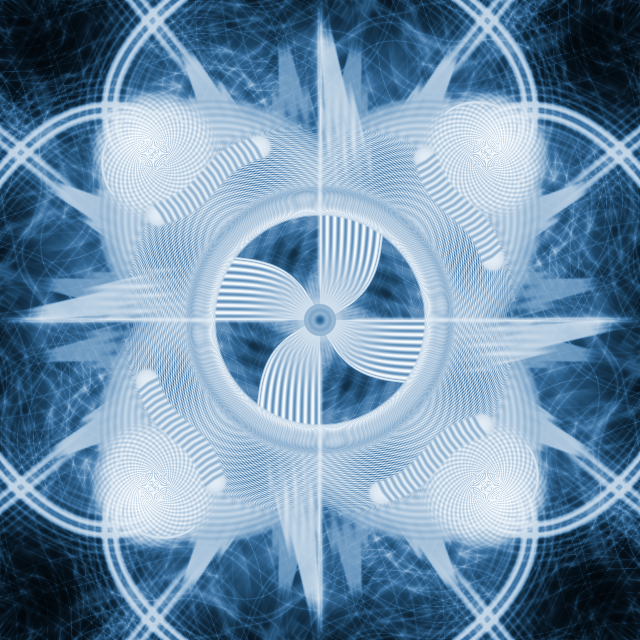
Reproduce this background procedurally as a Shadertoy shader.

```glsl
const float TAU = 6.28318;

float hash(vec2 cell) {
    vec3 h = fract(cell.xyx * 0.1031);
    h += dot(h, h.yzx + 33.33);
    return fract((h.x + h.y) * h.z);
}

float noise(vec2 p) {
    vec2 i = floor(p), f = fract(p);
    f = f * f * (3.0 - 2.0 * f);
    return mix(mix(hash(i), hash(i + vec2(1, 0)), f.x),
               mix(hash(i + vec2(0, 1)), hash(i + vec2(1, 1)), f.x), f.y);
}

float gauss(float d, float width) { return exp(-d * d / (width * width)); }

// Tone 0..1 to the blue scale
vec3 palette(float tone) {
    vec3 ramp[7] = vec3[7](vec3(0.0, 0.01, 0.02), vec3(0.03, 0.09, 0.14),
        vec3(0.11, 0.27, 0.40), vec3(0.23, 0.45, 0.64), vec3(0.49, 0.65, 0.79),
        vec3(0.71, 0.80, 0.88), vec3(0.95, 0.97, 0.99));
    float x = clamp(tone, 0.0, 1.0) * 5.999;
    int i = int(x);
    return mix(ramp[i], ramp[i + 1], fract(x));
}

// Crossed layers of thin curved hairs
float fibers(vec2 p, int layers) {
    float sum = 0.0;
    for (int i = 0; i < layers; i++) {
        float k = float(i), a = 0.4 + k * 0.83;
        vec2 s = mat2(cos(a), sin(a), -sin(a), cos(a)) * p + k * 7.3;
        s.y += 0.12 * noise(s * 4.0);
        float ridge = 1.0 - abs(2.0 * noise(s * vec2(4.0, 30.0 + 3.0 * k)) - 1.0);
        sum += pow(ridge, 8.0) * noise(s * 5.0 + 3.0);
    }
    return sum;
}

// Lines of n equal circles whose centres lie on a ring
float rosette(vec2 p, float ring, float radius, float n) {
    float r = max(length(p), 0.0001), a = atan(p.y, p.x);
    float b = acos(clamp((r * r + ring * ring - radius * radius) / (2.0 * r * ring), -1.0, 1.0));
    return 0.5 + 0.34 * cos(n * (a + b)) + 0.16 * cos(n * (a - b));
}

// Tapered blade with a tattered tip
float spike(vec2 p, vec2 base, vec2 tip, float width) {
    vec2 axis = tip - base, v = p - base;
    float side = (v.x * axis.y - v.y * axis.x) / length(axis);
    float h = dot(v, axis) / dot(axis, axis) + 0.09 * cos(side * 170.0);
    float edge = width * pow(clamp(1.0 - h, 0.0, 1.0), 1.2);
    return smoothstep(0.0, 0.02, edge - abs(side)) * smoothstep(-0.2, 0.2, h);
}

float strands(float d) {
    float fine = pow(0.5 + 0.5 * cos(d * 260.0), 3.0) * gauss(d, 0.09);
    return gauss(abs(d) - 0.015, 0.008) + 0.25 * fine;
}

// Two strand bundles that cross near the border
float ribbons(vec2 p) {
    float y = p.y - 0.66;
    float bow = (p.x - 0.656 + 1.76 * y * y) / sqrt(1.0 + 12.4 * y * y);
    float stray = (p.x - 0.523 - 0.8 * (p.y - 0.935)) * 0.78;
    return strands(bow) * smoothstep(0.42, 0.6, p.y)
         + 0.8 * strands(stray) * smoothstep(0.68, 0.88, p.y);
}

// Four striped blades around a hub; q is folded by quarter turns
float rotor(vec2 q, float r, float angle) {
    float width = 0.2 * (1.0 - exp(-q.y / 0.08)) + 0.0001;
    float s = q.x / width;
    float gap = 0.42 + 0.1 * smoothstep(0.275, 0.295, r)
              - 0.14 * gauss(length(q - vec2(0.2, 0.085)), 0.06)
              + 0.05 * cos(110.0 * (q.y + 0.3 * q.x)) + 0.12 * fibers(q * 2.0, 3);
    float blade = 0.81 + 0.22 * cos(TAU * 8.5 * s) * smoothstep(0.06, 0.27, r);
    float tone = mix(gap, blade, smoothstep(0.004, -0.004, q.x - width));
    tone = max(tone, 0.95 * gauss(q.x - width, 0.007));
    float fan = 0.93 + 0.09 * cos(64.0 * angle) * smoothstep(0.06, 0.1, r);
    tone = mix(tone, fan, gauss(r, 0.115));
    tone = mix(tone, 0.71 + 0.04 * cos(r * 300.0), smoothstep(0.053, 0.046, r));
    return mix(tone, 0.42, gauss(r, 0.013));
}

void mainImage(out vec4 fragColor, in vec2 fragCoord) {
    vec2 p = (2.0 * fragCoord - iResolution.xy) / min(iResolution.x, iResolution.y);
    float r = length(p), angle = atan(p.y, p.x);
    vec2 m = abs(p);                              // mirrored
    vec2 q = p.x * p.y > 0.0 ? m : m.yx;          // quarter turns
    vec2 d = vec2(min(m.x, m.y), max(m.x, m.y));  // eightfold

    // Hairy backdrop, dark in the corners
    float tone = mix(0.36, 0.03, smoothstep(0.72, 1.2, r));
    tone += 0.17 * fibers(q, 7) + 0.12 * (noise(q * 14.0) - 0.5) * smoothstep(1.2, 0.8, r);
    tone += 0.2 * gauss(length(d - vec2(0.523, 0.92)), 0.17);
    float ribbon = ribbons(m) + ribbons(m.yx);
    tone = mix(tone, 0.88, min(ribbon, 1.0) * 0.85);

    // Outer feathers and spikes
    tone = mix(tone, 0.68, 0.8 * spike(d, vec2(0.08, 0.62), vec2(0.125, 0.94), 0.085));
    tone = mix(tone, 0.83, 0.9 * spike(d, vec2(0.31, 0.62), vec2(0.45, 0.90), 0.09));
    float ray = spike(q, vec2(0.075, 0.52), vec2(0.0, 1.02), 0.095);

    // Lobed body with contour lines and a woven lattice
    float rim = 0.57 + 0.27 * pow(abs(sin(2.0 * angle)), 1.2) - r;
    float body = 0.77 + 0.06 * smoothstep(0.0, 0.12, rim) + 0.045 * cos(rim * 260.0);
    tone = mix(tone, body, smoothstep(-0.015, 0.02, rim) * mix(0.75, 1.0, smoothstep(0.0, 0.1, rim)));
    float weave = rosette(p, 0.14, 0.48, 120.0);
    float zone = smoothstep(0.40, 0.46, r) * smoothstep(0.66, 0.54, r);
    float shade = pow(sin(4.0 * angle), 2.0);
    tone += zone * ((weave - 0.5) * mix(0.18, 0.42, shade) - 0.10 * shade);
    tone = mix(tone, 0.89 + 0.06 * cos(q.x * 240.0) * smoothstep(0.8, 0.5, q.y), ray * 0.85);

    // Corner whorls
    vec2 lobe = q - vec2(0.52);
    float whorl = smoothstep(0.22, 0.15, length(lobe));
    tone = mix(tone, 0.80 + 0.22 * rosette(lobe, 0.09, 0.13, 40.0), whorl * 0.8);
    tone += 0.10 * gauss(length(lobe - 0.06), 0.10);
    tone = max(tone, 0.93 * gauss(length(lobe + vec2(0.03, 0.0)) - 0.16, 0.012) * step(0.0, lobe.x + lobe.y));

    // Slanted band of short strokes
    vec2 bandStart = vec2(0.33, 0.505), bandAxis = vec2(0.21, -0.315);
    float along = clamp(dot(q - bandStart, bandAxis) / dot(bandAxis, bandAxis), 0.0, 1.0);
    float away = length(q - bandStart - along * bandAxis + 0.012 * sin(along * TAU));
    float stroke = 0.84 + 0.12 * cos(along * TAU * 19.0 + away * 30.0);
    tone = mix(tone, stroke, smoothstep(0.045, 0.03, away));
    tone = mix(tone, 0.92, min(ribbon, 1.0) * 0.5 * smoothstep(0.12, 0.0, rim));

    // Pale ring
    float band = 0.83 + 0.10 * gauss(r - 0.34, 0.014) - 0.09 * gauss(r - 0.405, 0.014)
               + 0.09 * (rosette(p, 0.05, 0.37, 96.0) - 0.5);
    tone = mix(tone, band, smoothstep(0.43, 0.415, r));

    // Bright axis lines and the rotor
    float axisLine = gauss(d.x, 0.007) + 0.5 * gauss(d.x, 0.022) * smoothstep(0.6, 0.8, r);
    tone = mix(tone, rotor(q, r, angle), smoothstep(0.331, 0.323, r));
    tone = mix(tone, 0.96, min(axisLine, 1.0) * 0.75 * smoothstep(0.07, 0.12, r) * smoothstep(1.05, 0.85, r));
    fragColor = vec4(palette(tone), 1.0);
}
```
